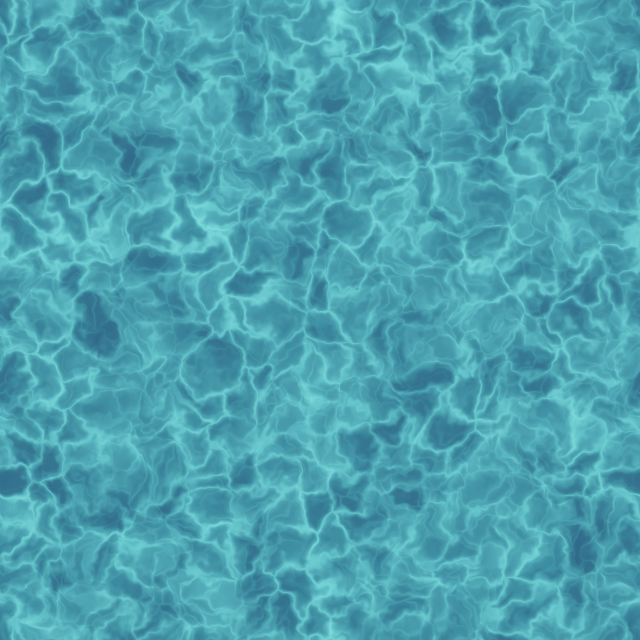
Write a Shadertoy shader that draws this texture.

```glsl
// Seamless turquoise water: soft warped caustic veins over dark, cloudy cells.

const vec3 DEEP    = vec3(0.21, 0.47, 0.57);
const vec3 SHADE   = vec3(0.24, 0.55, 0.63);
const vec3 WATER   = vec3(0.28, 0.61, 0.67);
const vec3 LIGHT   = vec3(0.32, 0.67, 0.72);
const vec3 GLINT   = vec3(0.38, 0.75, 0.78);
const vec3 ABYSS   = vec3(0.19, 0.41, 0.54);
const vec3 SPARKLE = vec3(0.50, 0.87, 0.87);

// Whole repeats per canvas keep every layer tileable.
const float CLOUD_REPEATS = 7.0;
const float PATCH_REPEATS = 16.0;
const float WARP_REPEATS  = 12.0;
const float CELL_REPEATS  = 19.0;
const float FINE_REPEATS  = 34.0;

const float WARP_AMOUNT  = 0.042;
const float CLOUD_AMOUNT = 0.46;
const float PATCH_AMOUNT = 0.40;
const float VEIN_AMOUNT  = 0.95;
const float FINE_AMOUNT  = 0.50;
const float POOL_AMOUNT  = 0.38;
const float VEIN_FALLOFF = 5.0;
const float BASE_LEVEL   = 0.55;

vec2 hash2(vec2 cell, float repeats, float seed) {
    vec2 c = floor(mod(cell + 0.5, repeats)) + seed;
    return fract(sin(vec2(dot(c, vec2(127.1, 311.7)),
                          dot(c, vec2(269.5, 183.3)))) * 43758.5453);
}

float cornerSlope(vec2 cell, vec2 offset, float repeats, float seed) {
    float angle = 6.28318 * hash2(cell, repeats, seed).x;
    return dot(vec2(cos(angle), sin(angle)), offset);
}

// Gradient noise that wraps after the given number of repeats.
float noise(vec2 uv, float repeats, float seed) {
    vec2 p = uv * repeats;
    vec2 i = floor(p);
    vec2 f = p - i;
    vec2 s = f * f * f * (f * (f * 6.0 - 15.0) + 10.0);
    vec2 e = vec2(1.0, 0.0);
    float low  = mix(cornerSlope(i, f, repeats, seed),
                     cornerSlope(i + e.xy, f - e.xy, repeats, seed), s.x);
    float high = mix(cornerSlope(i + e.yx, f - e.yx, repeats, seed),
                     cornerSlope(i + e.xx, f - e.xx, repeats, seed), s.x);
    return mix(low, high, s.y);
}

float fbm(vec2 uv, float repeats, float seed) {
    float sum = 0.0, gain = 1.0;
    for (int octave = 0; octave < 4; octave++) {
        sum += gain * noise(uv, repeats, seed);
        repeats *= 2.0;
        gain *= 0.5;
        seed += 13.0;
    }
    return sum;
}

// Wrapping Voronoi: x is the gap between the two nearest seeds, y a cell value.
vec2 cells(vec2 uv, float repeats, float seed) {
    vec2 p = uv * repeats;
    vec2 i = floor(p);
    float nearest = 9.0, second = 9.0, value = 0.0;
    for (int y = -2; y <= 2; y++) {
        for (int x = -2; x <= 2; x++) {
            vec2 cell = i + vec2(x, y);
            vec2 point = hash2(cell, repeats, seed);
            float d = length(cell + point - p);
            if (d < nearest) {
                second = nearest;
                nearest = d;
                value = fract(7.0 * (point.x + point.y));
            } else {
                second = min(second, d);
            }
        }
    }
    return vec2(second - nearest, value);
}

// Bright crest on the cell borders, rounded at its tip.
float vein(float gap) {
    return exp(-VEIN_FALLOFF * (sqrt(gap * gap + 0.0025) - 0.05)) - 0.33;
}

vec3 waterColor(float level) {
    float k = level * 4.0;
    vec3 color = mix(DEEP, SHADE, clamp(k, 0.0, 1.0));
    color = mix(color, WATER, clamp(k - 1.0, 0.0, 1.0));
    color = mix(color, LIGHT, clamp(k - 2.0, 0.0, 1.0));
    color = mix(color, GLINT, clamp(k - 3.0, 0.0, 1.0));
    color = mix(color, SPARKLE, clamp((k - 4.0) * 0.4, 0.0, 1.0));
    return mix(color, ABYSS, clamp(-k * 0.7, 0.0, 1.0));
}

void mainImage(out vec4 fragColor, in vec2 fragCoord) {
    vec2 uv = fragCoord / iResolution.xy;

    // Turbulent displacement bends the veins into wisps.
    vec2 warp = vec2(fbm(uv, WARP_REPEATS, 3.0), fbm(uv, WARP_REPEATS, 71.0));
    vec2 bent = uv + WARP_AMOUNT * warp;

    // Broad clouds and smaller patches of light.
    float level = BASE_LEVEL;
    level += CLOUD_AMOUNT * fbm(uv, CLOUD_REPEATS, 131.0);
    level += PATCH_AMOUNT * fbm(bent, PATCH_REPEATS, 197.0);

    // Veins fade in and out across the surface; some cells hold dark pools.
    float strength = smoothstep(-0.5, 0.5, noise(uv, CLOUD_REPEATS, 37.0));
    vec2 large = cells(bent, CELL_REPEATS, 11.0);
    vec2 fine = cells(bent + 0.3 * WARP_AMOUNT * warp.yx, FINE_REPEATS, 53.0);
    level += VEIN_AMOUNT * mix(0.25, 1.0, strength) * vein(large.x);
    level += FINE_AMOUNT * mix(0.8, 0.3, strength) * vein(fine.x);
    level -= POOL_AMOUNT * large.y * large.y * smoothstep(0.0, 0.55, large.x);

    fragColor = vec4(waterColor(level), 1.0);
}
```
